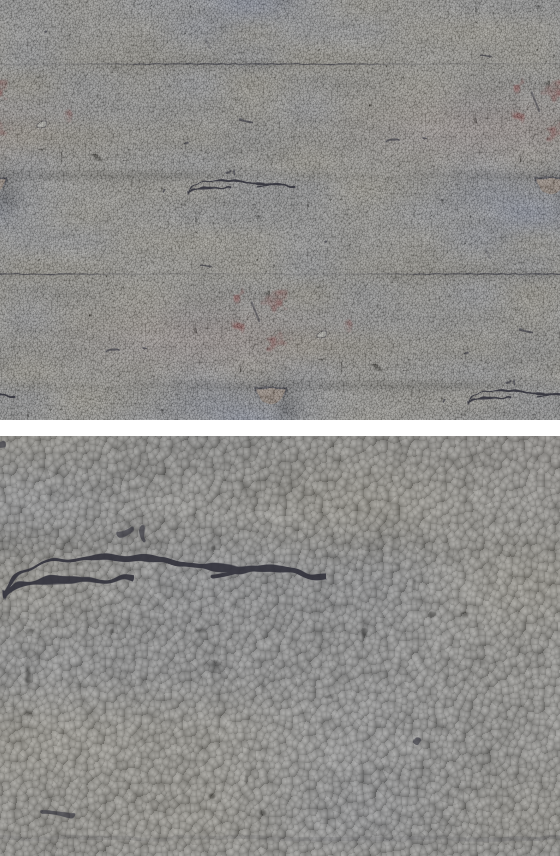
Top, the full canvas; bottom, a detail of the centre.
Write a Shadertoy shader that draws this texture.

```glsl
// Weathered concrete wall: sandy grey plaster with joints, cracks, chips, stains.
// One wide tile repeats down the canvas, each row shifted by half a tile;
// noise and marks are wrapped onto that staggered lattice.

const vec2 CANVAS = vec2(4.0, 3.0);   // canvas size in wall units
const vec2 TILE = vec2(4.0, 1.5);     // one across, two down
const vec2 GRAINS = vec2(280, 92);    // sand grains per tile
const vec3 CONCRETE = vec3(0.558, 0.556, 0.547);
const vec3 BLUE_TINT = vec3(-0.020, -0.006, 0.034);
const vec3 WARM_TINT = vec3(0.016, -0.006, -0.012);
const vec3 RED_PAINT = vec3(0.50, 0.29, 0.29);
const vec3 CRACK_INK = vec3(0.19, 0.19, 0.23);
const vec3 STONE = vec3(0.56, 0.515, 0.48);
const vec3 FLAKE = vec3(0.66, 0.66, 0.64);
const float GRAIN = 0.19;             // contrast of grain to gap
const float STREAK = 0.065;           // contrast of broad streaks

// Short strokes: centre, half extent
const vec4 MARKS[9] = vec4[9](
    vec4(2.80, 1.995, 0.045, 0.003), vec4(3.035, 2.01, 0.012, 0),
    vec4(1.755, 2.14, 0.038, -0.01), vec4(1.33, 1.973, 0.012, 0.006),
    vec4(3.47, 2.604, 0.035, -0.006), vec4(0.325, 2.775, 0.003, 0.004),
    vec4(1.63, 1.775, 0.016, 0.006), vec4(1.675, 1.768, 0.008, -0.01),
    vec4(1.167, 1.635, 0.005, 0.008));

// Red paint spots: centre, radius
const vec3 SPOTS[6] = vec3[6](
    vec3(1.71, 0.69, 0.075), vec3(1.94, 0.54, 0.06), vec3(2.02, 0.58, 0.06),
    vec3(2.51, 0.68, 0.05), vec3(1.97, 0.85, 0.11), vec3(1.70, 0.87, 0.07));

// Offset from the nearest lattice copy of a point
vec2 nearest(vec2 p, vec2 centre) {
    vec2 d = p - centre;
    d -= round(d.y / TILE.y) * vec2(0.5 * TILE.x, TILE.y);
    d.x -= TILE.x * round(d.x / TILE.x);
    return d;
}

// Hash of a cell, repeating with the staggered tile of n cells
float cellHash(vec2 c, vec2 n) {
    c.x -= floor(c.y / n.y) * n.x * 0.5;
    c = mod(c, n);
    vec3 q = fract(c.xyx * 0.1031 + n.x * 0.017);
    q += dot(q, q.yzx + 33.33);
    return fract((q.x + q.y) * q.z);
}

float noise(vec2 p, vec2 n) {
    vec2 g = p / TILE * n, c = floor(g), f = g - c;
    f *= f * (3.0 - 2.0 * f);
    return mix(mix(cellHash(c, n), cellHash(c + vec2(1, 0), n), f.x),
               mix(cellHash(c + vec2(0, 1), n), cellHash(c + 1.0, n), f.x), f.y);
}

// Packed grains: lit cores, dark gaps; averages near zero
float sand(vec2 p) {
    vec2 g = p / TILE * GRAINS, core = vec2(9);
    float shade = 0.0;
    for (int i = 0; i < 9; i++) {
        vec2 id = floor(g) + vec2(i % 3 - 1, i / 3 - 1);
        float h = cellHash(id, GRAINS);
        vec2 d = g - id - vec2(h, fract(h * 57.3));
        if (dot(d, d) < dot(core, core)) { core = d; shade = fract(h * 391.7); }
    }
    return 0.265 - length(core) + 0.35 * (shade + dot(core, vec2(-0.8, 0.6)));
}

// Smooth mask of a shape with distance d and half width w
float ink(float d, float w) {
    float px = 0.7 * CANVAS.y / iResolution.y;
    return 1.0 - smoothstep(w - px, w + px, d);
}

float stroke(vec2 d, vec2 halfExtent, float w) {
    float t = dot(d, halfExtent) / dot(halfExtent, halfExtent);
    return ink(length(d - halfExtent * clamp(t, -1.0, 1.0)), w);
}

// Curve that rises quickly to a height, then sags; ends at reach
float crack(vec2 d, float height, float rise, float sag, float reach, float w) {
    float e = exp(-max(d.x, 0.0) / rise);
    float y = height * (1.0 - e) - sag * d.x * d.x;
    float across = abs(d.y - y) / length(vec2(1, height * e / rise - 2.0 * sag * d.x));
    return ink(max(across, max(-d.x, d.x - reach)), w);
}

float blob(vec2 d, vec2 radius) {
    d /= radius;
    return exp(-dot(d, d));
}

void mainImage(out vec4 fragColor, in vec2 fragCoord) {
    vec2 p = fragCoord / iResolution.xy * CANVAS;
    float mid = noise(p, vec2(128, 48)), rough = noise(p, vec2(90, 36));
    vec2 warped = p + 0.018 * (vec2(rough, noise(p + 0.37, vec2(90, 36))) - 0.5);

    // Broad streaks and tints
    float streak = 0.45 * noise(p, vec2(8, 10)) + 0.35 * noise(p, vec2(16, 40))
                 + 0.2 * noise(p, vec2(40, 30)) - 0.5;
    vec3 col = CONCRETE + STREAK * streak;
    float blue = 0.8 * noise(p + 0.6, vec2(10, 8)) - 0.4;
    col += BLUE_TINT * (blue + blob(nearest(p, vec2(3.62, 1.54)), vec2(0.55, 0.26)));
    col += WARM_TINT * blob(nearest(p, vec2(1.5, 0.58)), vec2(0.75, 0.22));
    col -= 0.08 * blob(nearest(p, vec2(0.05, 1.6)), vec2(0.07, 0.12));

    // Soft ledge and shade along the joint
    vec2 ledge = nearest(p, vec2(0.4, 1.745));
    col -= (0.065 - 0.045 * smoothstep(0.6, 1.7, abs(ledge.x))) * blob(ledge, vec2(9, 0.035));
    vec2 joint = nearest(mix(p, warped, 0.5), vec2(1.75, 2.542));
    float open = 1.0 - 0.8 * smoothstep(0.5, 1.35, abs(joint.x));
    col -= 0.03 * open * blob(joint, vec2(9, 0.035));

    // Red paint, broken by roughness
    for (int i = 0; i < 6; i++) {
        float spot = blob(nearest(p, SPOTS[i].xy), vec2(SPOTS[i].z));
        float cover = smoothstep(0.6, 1.1, 0.6 * (spot + rough)) * smoothstep(0.05, 0.4, spot);
        col = mix(col, RED_PAINT, 0.55 * cover);
    }

    // Broken stone below the ledge and a small pale flake
    vec2 d = nearest(warped, vec2(3.935, 1.73));
    float edge = max(length(d * vec2(1, 0.8)) - 0.105, d.y);
    col = mix(col, CRACK_INK, 0.5 * ink(abs(edge), 0.008) * smoothstep(-0.1, 0.0, d.y));
    col = mix(col, STONE + 0.12 * (rough - 0.5), 0.8 * ink(edge, -0.006));
    d = nearest(warped, vec2(0.297, 2.11));
    edge = length(vec2(d.x - 0.4 * d.y, 1.3 * d.y)) - 0.034;
    col = mix(col, CRACK_INK, 0.35 * ink(abs(edge), 0.006));
    col = mix(col, FLAKE, 0.7 * ink(edge, -0.003));

    // Sand grain and sparse pits
    col += GRAIN * sand(p) + 0.03 * (mid - 0.5);
    col -= 0.2 * smoothstep(0.9, 1.0, noise(p + 0.2, vec2(100, 38)))
               * smoothstep(0.5, 0.75, noise(p, vec2(14, 8)));

    // Joint, cracks, scratches and marks
    float dark = open * (0.35 + 0.5 * mid) * ink(abs(joint.y), 0.005);
    float ragged = 0.004 * (mid - 0.5);
    d = nearest(warped, vec2(1.349, 1.62));
    float swell = 0.004 + 0.0035 * smoothstep(0.15, 0.3, d.x);
    dark = max(dark, crack(d, 0.095, 0.05, 0.09, 0.755, swell + ragged));
    dark = max(dark, crack(d, 0.038, 0.04, 0.0, 0.29, 0.006 + ragged));
    dark = max(dark, stroke(d - vec2(0.525, 0.06), vec2(0.035, 0.008), 0.005));
    for (int i = 0; i < 9; i++)
        dark = max(dark, 0.7 * stroke(nearest(warped, MARKS[i].xy), MARKS[i].zw, 0.006 + ragged));
    dark = max(dark, 0.5 * stroke(nearest(p, vec2(3.825, 2.273)), vec2(0.027, -0.067), 0.007));
    dark = max(dark, 0.25 * stroke(nearest(p, vec2(1.485, 2.686)), vec2(0.016, -0.03), 0.007));
    col = mix(col, CRACK_INK, 0.9 * dark);

    fragColor = vec4(clamp(col, 0.0, 1.0), 1.0);
}
```
